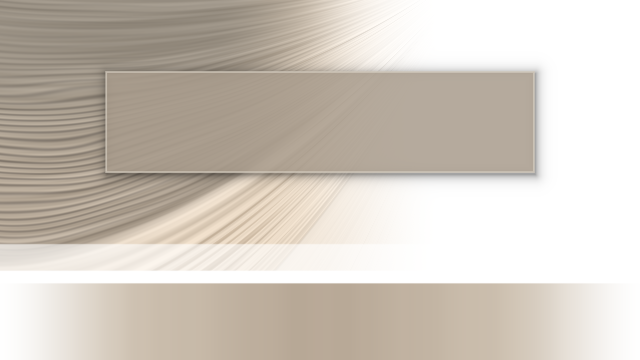
Give the GLSL for this background, as a WebGL 1 fragment shader.

```glsl
precision highp float;
uniform vec2 u_resolution;

vec2 gradient(vec2 cell) {
  float h = fract(sin(dot(cell, vec2(127.1, 311.7))) * 43758.5);
  return vec2(cos(6.2832 * h), sin(6.2832 * h));
}

float gradientNoise(vec2 p) {
  vec2 i = floor(p), f = p - i;
  vec2 w = f * f * f * (f * (f * 6.0 - 15.0) + 10.0);
  float a = dot(gradient(i), f);
  float b = dot(gradient(i + vec2(1, 0)), f - vec2(1, 0));
  float c = dot(gradient(i + vec2(0, 1)), f - vec2(0, 1));
  float d = dot(gradient(i + vec2(1, 1)), f - vec2(1, 1));
  return mix(mix(a, b, w.x), mix(c, d, w.x), w.y);
}

float boxDistance(vec2 p, vec2 halfSize) {
  vec2 d = abs(p) - halfSize;
  return length(max(d, 0.0)) + min(max(d.x, d.y), 0.0);
}

// Sweeping strata: level at the left edge, fanning together at upper right
vec3 strata(vec2 p) {
  float bend = pow(p.x, 1.7);
  float spread = max(1.0 - 0.6 * bend, 0.12);
  float level = (p.y + 0.1 * p.x * (1.0 - p.x) * p.y - 0.645 * bend) / spread;
  float wobble = gradientNoise(vec2(level * 9.0, p.x * 2.5));
  float rock = smoothstep(0.17, 0.33, level) * (1.0 - smoothstep(0.58, 1.08, p.x));

  vec3 sand = mix(vec3(0.91, 0.845, 0.765), vec3(0.95, 0.91, 0.86), smoothstep(0.7, 1.1, p.x));
  vec3 stone = mix(vec3(0.67, 0.62, 0.56), vec3(0.605, 0.57, 0.52), smoothstep(0.4, 0.95, level));
  vec3 color = mix(sand, stone, rock);

  // Fine ridges on the stone, strongest in the middle levels
  float phase = 6.2832 * (level * 52.0 + wobble * 1.6);
  float ridge = sin(phase) + 0.35 * sin(2.0 * phase + 1.0);
  float relief = smoothstep(0.24, 0.4, level) * (1.0 - 0.8 * smoothstep(0.6, 0.88, level));
  relief *= smoothstep(0.15, 0.7, spread) * (1.0 - 0.65 * smoothstep(0.15, 0.6, p.x));
  color += vec3(0.085, 0.08, 0.07) * ridge * relief;

  // Irregular grain and broad folds along the same curves
  float grain = gradientNoise(vec2(level * 75.0, p.x * 1.3));
  float folds = gradientNoise(vec2(level * 26.0 + 4.0, p.x * 0.8));
  float edge = smoothstep(0.12, 0.22, level) * (1.0 - smoothstep(0.3, 0.42, level));
  color += 0.09 * grain + folds * (0.05 + 0.22 * edge);

  // Thin creases in the sand
  float crease = smoothstep(0.22, 0.5, gradientNoise(vec2(level * 38.0, p.x * 0.9 + 7.0)));
  color -= vec3(0.14, 0.15, 0.16) * crease * (1.0 - rock);
  float lastSlope = level + 0.25;
  color = mix(color, vec3(0.95, 0.91, 0.86), 0.8 * (1.0 - smoothstep(-0.01, 0.01, lastSlope)));
  color -= 0.07 * exp(-pow(lastSlope / 0.009, 2.0));
  return mix(color, vec3(1), smoothstep(0.82, 1.23, p.x));
}

// Horizontal footer ramp, white at both ends
vec3 footer(float x) {
  float t = abs(x - 0.5) * 2.0;
  vec3 color = mix(vec3(0.72, 0.66, 0.59), vec3(0.805, 0.755, 0.69), smoothstep(0.0, 0.65, t));
  color += 0.012 * gradientNoise(vec2(x * 34.0, 0.5));
  return mix(color, vec3(1), smoothstep(0.52, 1.03, t));
}

void main() {
  vec2 uv = gl_FragCoord.xy / u_resolution;
  vec2 p = uv * vec2(16.0 / 9.0, 1.0);
  float pixel = 1.0 / u_resolution.y;

  // Upper scene with a pale strip along its base
  vec3 scene = strata(p);
  scene = mix(scene, vec3(1), 0.6 * (1.0 - smoothstep(-pixel, pixel, p.y - 0.322)));
  vec3 color = mix(vec3(1), scene, smoothstep(-pixel, pixel, p.y - 0.248));
  color = mix(footer(uv.x), color, smoothstep(-pixel, pixel, p.y - 0.213));

  // Translucent panel with a soft shadow and bright rim
  vec2 center = vec2(0.889, 0.661);
  vec2 halfSize = vec2(0.595, 0.14);
  float panel = boxDistance(p - center, halfSize);
  float shadow = boxDistance(p - center - vec2(0.003, -0.006), halfSize);
  color *= 1.0 - 0.36 * exp(-max(shadow, 0.0) / 0.012);
  vec3 glass = mix(scene, vec3(0.66, 0.61, 0.55), 0.85);
  glass -= 0.025 * exp(panel / 0.012);
  color = mix(color, glass, 1.0 - smoothstep(-pixel, pixel, panel));
  float rim = 1.0 - smoothstep(0.0005, 0.0015 + pixel, abs(panel + 0.001));
  color = mix(color, vec3(0.86, 0.83, 0.78), 0.65 * rim);

  gl_FragColor = vec4(clamp(color, 0.0, 1.0), 1.0);
}
```
